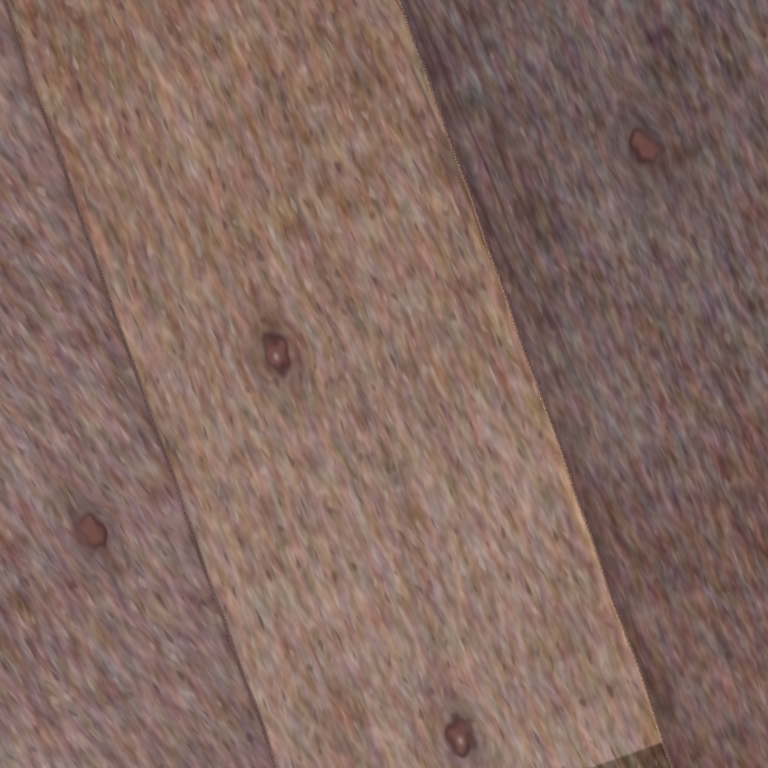
This texture is drawn by a three.js fragment shader. Its source:

```glsl
// Weathered wooden floor: three slanted boards with short streaky grain and knots.
// Board coordinates (across, along) drive stretched gradient noise; seams, cracks
// and knots are then layered on top with soft distance masks.

varying vec2 vUv;

const vec2 ALONG = vec2(-0.3345, 0.9424);   // direction of the boards
const float LEFT_SEAM = 0.339;
const float RIGHT_SEAM = 0.826;
const float BOARD_END = -0.258;
const float EDGE = 0.0025;                  // softness of board edges

const vec3 LEFT_WOOD = vec3(0.525, 0.425, 0.405);
const vec3 MIDDLE_TOP = vec3(0.540, 0.425, 0.370);
const vec3 MIDDLE_LOW = vec3(0.582, 0.477, 0.432);
const vec3 RIGHT_TOP = vec3(0.430, 0.358, 0.350);
const vec3 RIGHT_LOW = vec3(0.450, 0.350, 0.328);
const vec3 END_WOOD = vec3(0.400, 0.320, 0.270);
const vec3 GROOVE = vec3(0.270, 0.190, 0.190);
const vec3 KNOT_RIM = vec3(0.240, 0.140, 0.140);
const vec3 KNOT_CORE = vec3(0.450, 0.290, 0.265);
const vec3 PALE_FLECK = vec3(0.740, 0.670, 0.640);

const float BROAD_GAIN = 0.085;
const float STREAK_GAIN = 0.130;
const float FINE_GAIN = 0.075;
const float TINT_GAIN = 0.075;

const int KNOTS = 4;
const vec2 KNOT_SIZE = vec2(0.018, 0.027);

vec2 gradientAt(vec2 cell) {
  float h = fract(sin(dot(cell, vec2(127.1, 311.7))) * 43758.5453);
  return vec2(cos(6.2832 * h), sin(6.2832 * h));
}

float gradientNoise(vec2 p) {
  vec2 i = floor(p);
  vec2 f = p - i;
  vec2 u = f * f * f * (f * (f * 6.0 - 15.0) + 10.0);
  vec2 e = vec2(1.0, 0.0);
  float low = mix(dot(gradientAt(i), f), dot(gradientAt(i + e), f - e), u.x);
  float high = mix(dot(gradientAt(i + e.yx), f - e.yx),
                   dot(gradientAt(i + e.xx), f - e.xx), u.x);
  return mix(low, high, u.y);
}

// Board coordinates: x across the boards, y along them
vec2 toBoard(vec2 p) {
  return vec2(dot(p, vec2(ALONG.y, -ALONG.x)), dot(p, ALONG));
}

vec2 knotCenter(float i) {
  return vec2(0.12 + 0.24 * i, fract(0.31 + 0.23 * i + 0.135 * i * (i - 1.0)));
}

float line(float d, float width) {
  return exp(-d * d / (width * width));
}

void main() {
  vec2 board = toBoard(vUv);
  float waver = 0.004 * gradientNoise(vec2(3.0, board.y * 9.0));
  float fromLeft = board.x - LEFT_SEAM + waver;
  float fromRight = board.x - RIGHT_SEAM - waver;
  float onLeft = 1.0 - smoothstep(-EDGE, EDGE, fromLeft);
  float onRight = smoothstep(-EDGE, EDGE, fromRight);
  float onMiddle = (1.0 - onLeft) * (1.0 - onRight);
  float pastEnd = onMiddle * (1.0 - smoothstep(-EDGE, EDGE, board.y - BOARD_END + waver));

  // Grain leans a little more than the boards and bends around the knots
  vec2 grain = board;
  for (int k = 0; k < KNOTS; k++) {
    vec2 d = board - toBoard(knotCenter(float(k)));
    grain.x -= 0.55 * d.x * exp(-dot(d, d) / 0.0016);
  }
  grain.x += (0.07 + 0.17 * onLeft) * grain.y;
  grain += 0.006 * gradientNoise(board * vec2(9.0, 6.0) + 5.0);
  grain += vec2(3.7, 1.3) * onRight + vec2(7.1, 2.9) * onLeft;

  // Base colour of each board
  float patches = gradientNoise(board * vec2(7.0, 3.0) + 20.0);
  float height = clamp(vUv.y + 0.5 * patches, 0.0, 1.0);
  vec3 color = mix(MIDDLE_LOW, MIDDLE_TOP, smoothstep(0.2, 0.95, height));
  color = mix(color, LEFT_WOOD, onLeft);
  color = mix(color, mix(RIGHT_LOW, RIGHT_TOP, smoothstep(0.3, 0.8, height)), onRight);
  color = mix(color, END_WOOD, pastEnd);

  // Streaks, flecks and faint colour variation
  float streak = gradientNoise(grain * vec2(95.0, 27.0));
  float fine = gradientNoise(grain * vec2(180.0, 62.0) + 11.0);
  float broad = gradientNoise(grain * vec2(28.0, 5.0) + 31.0);
  float warm = gradientNoise(grain * vec2(65.0, 19.0) + 47.0);
  float green = gradientNoise(grain * vec2(55.0, 17.0) + 73.0);
  color += BROAD_GAIN * (broad + 0.5 * patches) + STREAK_GAIN * streak + FINE_GAIN * fine;
  color += TINT_GAIN * (warm * vec3(0.6, 0.0, -0.7) + green * vec3(-0.3, 0.4, -0.2));
  float fleck = gradientNoise(grain * vec2(115.0, 38.0) + 91.0);
  color = mix(color, PALE_FLECK, 0.42 * smoothstep(0.28, 0.58, fleck) * (1.0 - 0.4 * onRight));
  color = mix(color, GROOVE, 0.42 * smoothstep(0.28, 0.60, -fleck));

  // Long cracks beside the upper part of the right seam
  float band = smoothstep(-0.05, 0.01, fromRight) * (1.0 - smoothstep(0.04, 0.12, fromRight));
  float crack = line(gradientNoise(grain * vec2(42.0, 4.5) + 60.0), 0.09);
  color = mix(color, GROOVE, 0.5 * crack * band * smoothstep(0.35, 0.75, vUv.y));

  // Seams: thin groove on the left, lit edge and shadow on the right
  float wear = 0.75 + 0.6 * gradientNoise(vec2(8.0, board.y * 14.0));
  color = mix(color, GROOVE, 0.65 * wear * line(fromLeft, 0.0032));
  color = mix(color, GROOVE, 0.22 * onLeft * exp(fromLeft / 0.025));
  float lower = 1.0 - smoothstep(0.5, 0.95, vUv.y);
  color += vec3(0.07, 0.045, 0.01) * lower * onMiddle * (1.0 - pastEnd) * line(fromRight, 0.016);
  color = mix(color, GROOVE, 0.5 * wear * onRight * exp(-max(fromRight, 0.0) / 0.018));

  // Knots: dusky halo, ragged dark rim, reddish core and a pale glint
  for (int k = 0; k < KNOTS; k++) {
    vec2 d = (board - toBoard(knotCenter(float(k)))) / KNOT_SIZE;
    float r = length(d) + 0.55 * gradientNoise(d * 1.3 + float(k) * 9.0);
    float halo = exp(-dot(d, d) * mix(0.22, 0.07, onRight));
    color = mix(color, GROOVE, 0.36 * halo);
    color = mix(color, KNOT_CORE, 0.65 * (1.0 - smoothstep(0.5, 0.9, r)));
    color = mix(color, KNOT_RIM, 0.62 * line(r - 0.8, 0.24) * (0.7 + 0.3 * sin(d.x * 2.0 + float(k))));
    color = mix(color, PALE_FLECK, 0.6 * onMiddle * line(length(d - vec2(-0.1, -0.15)), 0.2));
  }

  gl_FragColor = vec4(clamp(color, 0.0, 1.0), 1.0);
}
```
